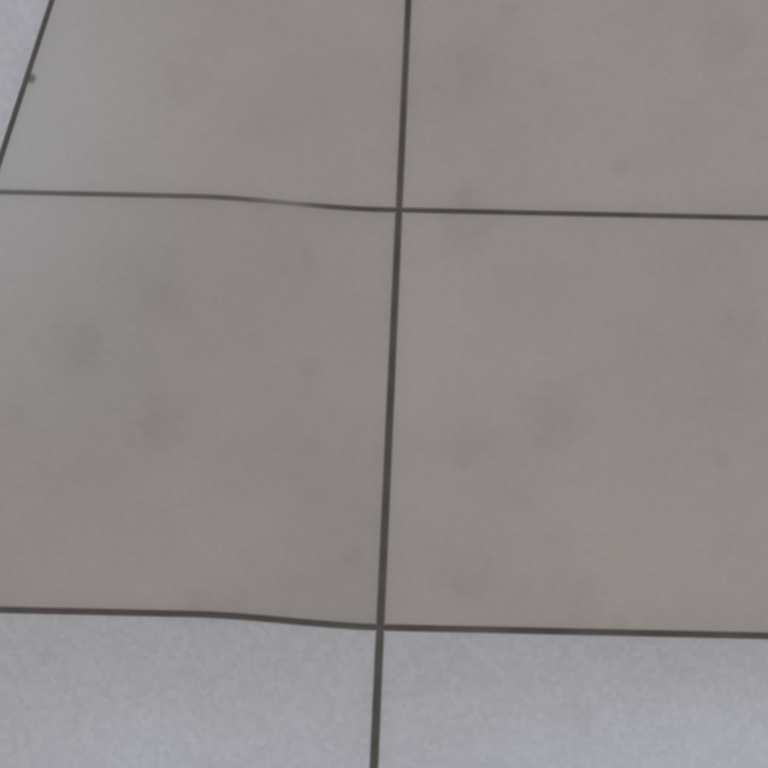
Write a WebGL 2 fragment shader that draws this texture.

```glsl
#version 300 es
precision highp float;
// Large grey floor tiles seen at a slant, parted by thin dark joints.
// Canvas points are bent into tile coordinates, whose whole numbers are joints;
// layered sines and cellular noise add clouding, smudges, grain and cool sheen.

uniform vec2 u_resolution;
out vec4 outColor;

const vec3 STONE = vec3(0.572, 0.550, 0.538);
const vec3 SHADE = vec3(0.530, 0.510, 0.500);
const vec3 COOL  = vec3(0.600, 0.600, 0.612);
const vec3 SHEEN = vec3(0.655, 0.660, 0.690);
const vec3 JOINT = vec3(0.275, 0.255, 0.250);

float hash(vec2 p) {
  p = fract(p * vec2(0.1031, 0.1137));
  p += dot(p, p.yx + 33.33);
  return fract((p.x + p.y) * p.x * 17.0);
}

// Nearest feature point: x = distance, y = random value of its cell.
vec2 cellular(vec2 p, float jitter) {
  vec2 cell = floor(p);
  vec2 best = vec2(9.0, 0.0);
  for (int j = -1; j <= 1; j++) {
    for (int i = -1; i <= 1; i++) {
      vec2 id = cell + vec2(i, j) + 64.0;
      vec2 offset = vec2(hash(id), hash(id + 37.0)) - 0.5;
      float d = length(id - 63.5 + jitter * offset - p);
      if (d < best.x) best = vec2(d, hash(id + 91.0));
    }
  }
  return best;
}

// Layered sines, each turned and warped by the sum so far; about -1 to 1.
float clouds(vec2 p, int layers) {
  float sum = 0.0, gain = 0.5;
  for (int i = 0; i < layers; i++) {
    sum += gain * sin(p.x + 1.3 * sum) * cos(p.y - 1.7 * sum);
    p = mat2(1.4, 1.2, -1.2, 1.4) * p + 1.9;
    gain *= 0.62;
  }
  return sum;
}

float columnSpacing(float y) { return mix(0.745, 0.464, y); }

// Columns fan out toward the viewer; rows sag gently to the right.
vec2 tileCoords(vec2 p, float rowGap) {
  const float widen = 0.06;
  float d = p.x - (0.4868 + 0.045 * p.y);
  float column = d / (columnSpacing(p.y) * (1.0 + widen) + widen * d);
  float sag = 0.022 * p.x + 0.012 * smoothstep(0.25, 0.5, p.x);
  return vec2(column, (p.y + sag - 0.206) / rowGap);
}

float jointMask(float dist, float halfWidth, float blur) {
  return 1.0 - smoothstep(halfWidth - blur, halfWidth + blur, dist);
}

// Sparse soft stains, broken up by a finer cloud.
float smudges(vec2 p, float scale, float rarity) {
  vec2 c = cellular(p * scale + 0.12 * clouds(p * 45.0, 3), 0.5);
  float stain = smoothstep(0.34, 0.05, c.x) * step(rarity, c.y);
  return stain * (0.6 + 0.4 * clouds(p * 70.0, 3));
}

vec3 tileColor(vec2 p, vec2 tile) {
  float cloud = clouds(p * vec2(9.0, 11.0), 5);
  float leftSide = 1.0 - step(0.0, tile.x);
  float midRow = step(0.0, tile.y) * (1.0 - step(1.0, tile.y));
  float shade = 0.22 + 0.4 * leftSide * midRow + 0.45 * cloud;
  vec3 color = mix(STONE, SHADE, clamp(shade, 0.0, 1.0));

  // Cool light along the left edge, on the near row and on the far corner tile.
  float edge = smoothstep(0.28, 0.0, p.x) * smoothstep(0.35, 0.85, p.y);
  color = mix(color, COOL, 0.75 * edge);
  float near = 1.0 - step(0.0, tile.y);
  float corner = 1.0 - step(-1.0, tile.x);
  float glow = smoothstep(0.19, 0.0, p.y) * (0.5 + 0.4 * p.x) + 0.25 * cloud;
  vec3 lit = mix(COOL, SHEEN, clamp(glow + 0.6 * corner, 0.0, 1.0));
  color = mix(color, lit, max(near, corner));

  // Stains and fine speckle, livelier where the light is strong.
  float stain = smudges(p, 6.0, 0.72) + 0.8 * smudges(p + 3.1, 15.0, 0.9);
  color -= 0.026 * stain * vec3(0.9, 1.0, 1.0);
  float grain = cellular(p * 130.0, 0.9).y - 0.5;
  return color + grain * mix(0.009, 0.024, max(near, corner));
}

void main() {
  vec2 p = gl_FragCoord.xy / u_resolution;
  float pixel = 1.0 / min(u_resolution.x, u_resolution.y);
  float blur = max(0.0026, pixel);
  const float rowGap = 0.544;
  vec2 tile = tileCoords(p, rowGap);
  vec3 color = tileColor(p, floor(tile));

  // Distance to the nearest joint each way, in canvas units.
  vec2 dist = abs(tile - round(tile)) * vec2(columnSpacing(p.y), rowGap);
  vec2 halfWidth = mix(vec2(0.0052, 0.0046), vec2(0.0036, 0.0025), p.y);
  float upright = jointMask(dist.x, halfWidth.x, blur);
  float level = jointMask(dist.y, halfWidth.y, blur);

  // The far row joint is worn, palest where its two halves meet.
  float worn = step(0.5, tile.y) * smoothstep(0.5, 0.38, p.x);
  float gap = smoothstep(0.06, 0.0, abs(p.x - 0.37));
  level *= 1.0 - worn * (0.25 + 0.3 * gap);
  float uneven = 0.88 + 0.1 * clouds(p * 38.0, 3);
  color = mix(color, JOINT, max(upright, level) * uneven);

  // Soft grime beside the joints and a chip on the far left one.
  float grime = exp(-min(dist.x, dist.y) * 110.0);
  color *= 1.0 - 0.06 * grime;
  float chip = jointMask(length(p - vec2(0.040, 0.898)), 0.006, 0.004);
  color = mix(color, JOINT, 0.65 * chip);
  outColor = vec4(color, 1.0);
}
```
